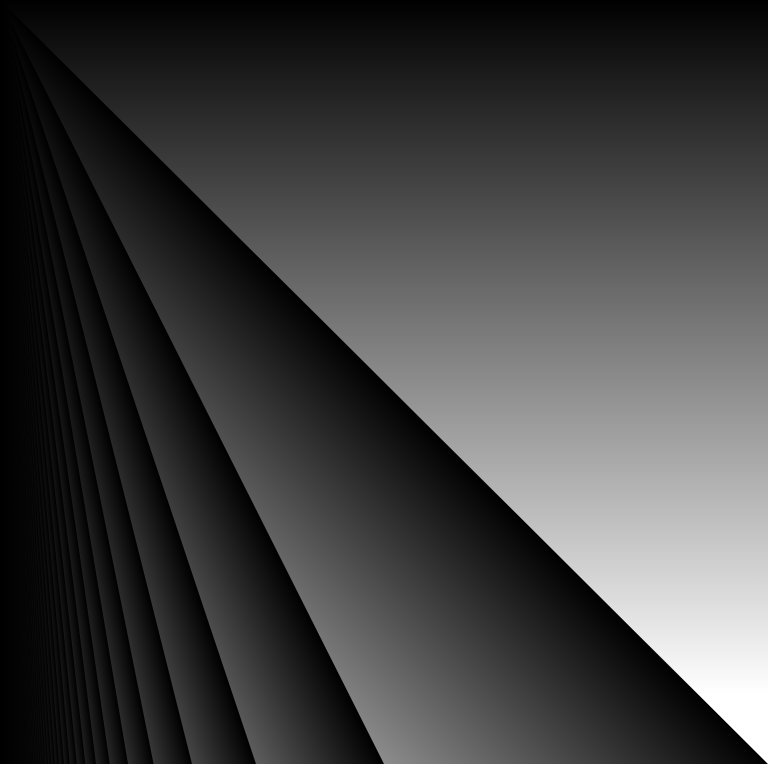
Give the GLSL for this background, as a Shadertoy shader.

```glsl
// Integral of fract(q), used to average the ramp over one pixel
float rampIntegral(float q) {
    float f = fract(q);
    return 0.5 * (floor(q) + f * f);
}

// Repeating 0..1 ramp, box filtered over the given width
float smoothRamp(float q, float width) {
    float lo = max(q - 0.5 * width, 0.0);
    float hi = q + 0.5 * width;
    return (rampIntegral(hi) - rampIntegral(lo)) / (hi - lo);
}

// Remainder of depth / across: a fan of shaded blades from the top left corner
float bladeFan(float depth, float across, float pixelSize) {
    float ratio = depth / across;
    float width = pixelSize * sqrt(1.0 + ratio * ratio) / across;
    return across * smoothRamp(ratio, width);
}

void mainImage(out vec4 fragColor, in vec2 fragCoord) {
    const float brightness = 1.1;
    vec2 uv = fragCoord / iResolution.xy;
    float pixelSize = 1.0 / min(iResolution.x, iResolution.y);

    // Depth grows downwards from the top edge
    float shade = brightness * bladeFan(1.0 - uv.y, uv.x, pixelSize);
    fragColor = vec4(vec3(clamp(shade, 0.0, 1.0)), 1.0);
}
```
